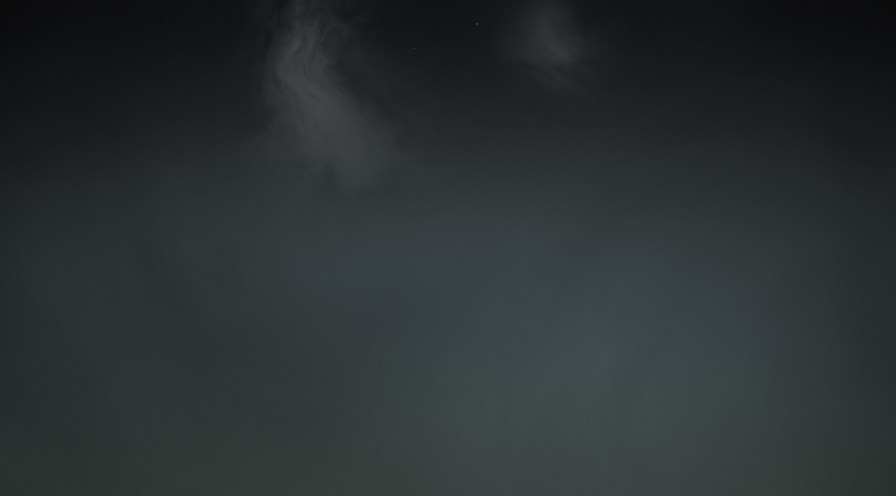
A WebGL 2 fragment shader for this texture:

```glsl
#version 300 es
precision highp float;
// A dim, overcast storm sky: a vertical gradient from near black to slate,
// shaded by domain-warped fractal noise, with a soft glow low on the right,
// ragged smoke plumes at the top edge and a few faint specks.

#define ZENITH_LEVEL 0.068
#define HORIZON_LEVEL 0.232
#define GLOW_LEVEL 0.062
#define CLOUD_CONTRAST 0.055
#define WISP_CONTRAST 0.075
#define PLUME_LEVEL 0.17
#define EDGE_DARKENING 0.36
#define SPECK_CELLS 14.0
#define SPECK_RADIUS 0.0022

uniform vec2 u_resolution;
out vec4 outColor;

float hash(vec2 p) {
    return fract(sin(dot(p, vec2(127.1, 311.7))) * 43758.5453);
}

float valueNoise(vec2 p) {
    vec2 cell = floor(p);
    vec2 f = fract(p);
    f = f * f * f * (f * (f * 6.0 - 15.0) + 10.0);
    float low = mix(hash(cell), hash(cell + vec2(1.0, 0.0)), f.x);
    float high = mix(hash(cell + vec2(0.0, 1.0)), hash(cell + vec2(1.0)), f.x);
    return mix(low, high, f.y);
}

// Fractal noise, centred near 0.5; gain sets how rough it is.
float fbm(vec2 p, float gain) {
    float sum = 0.0, total = 0.0, amplitude = 1.0;
    for (int i = 0; i < 6; i++) {
        sum += amplitude * valueNoise(p);
        total += amplitude;
        amplitude *= gain;
        p = mat2(1.6, 1.2, -1.2, 1.6) * p + 7.3;
    }
    return sum / total;
}

float blob(vec2 p, vec2 center, vec2 radius) {
    vec2 d = (p - center) / radius;
    return exp(-dot(d, d));
}

// Round points scattered one per cell, most cells left empty.
float specks(vec2 p) {
    vec2 cell = floor(p * SPECK_CELLS);
    vec2 offset = 0.2 + 0.6 * vec2(hash(cell + 3.1), hash(cell + 8.7));
    float distanceToSpeck = length(p - (cell + offset) / SPECK_CELLS);
    float strength = smoothstep(0.93, 1.0, hash(cell + 21.0));
    return strength * (1.0 - smoothstep(0.3, 1.0, distanceToSpeck / SPECK_RADIUS));
}

void main() {
    vec2 uv = gl_FragCoord.xy / u_resolution;
    vec2 p = gl_FragCoord.xy / u_resolution.y;

    // Broad light: gradient, darkened sides and the low glow
    float descent = 1.0 - smoothstep(0.42, 1.04, uv.y);
    float light = mix(ZENITH_LEVEL, HORIZON_LEVEL, descent);
    float side = abs(uv.x - 0.53) / 0.53;
    light *= 1.0 - EDGE_DARKENING * pow(side, 2.4) * mix(0.55, 1.0, uv.y);
    float glow = blob(uv, vec2(0.67, 0.25), vec2(0.25, 0.32));
    light += GLOW_LEVEL * glow;

    // Soft cloud masses, bent by a slower noise
    vec2 bend = vec2(fbm(p * 2.0 + 4.0, 0.45), fbm(p * 2.0 + 19.0, 0.45)) - 0.5;
    float cloud = fbm(p * vec2(2.2, 2.8) + bend * 1.6 + 31.0, 0.42) - 0.5;
    light += CLOUD_CONTRAST * cloud * mix(0.5, 1.0, descent);

    // Slanted wisps inside the glow
    vec2 slanted = vec2(p.x - 0.45 * p.y, p.y + 0.3 * p.x);
    float wisp = fbm(slanted * vec2(7.0, 3.2) + bend * 3.0 + 52.0, 0.45) - 0.5;
    light += WISP_CONTRAST * wisp * blob(uv, vec2(0.69, 0.25), vec2(0.17, 0.2));

    // Ragged plumes hanging from the top edge
    vec2 ragged = uv + bend * vec2(0.12, 0.2);
    float plumeMask = blob(ragged, vec2(0.36, 0.92), vec2(0.06, 0.19));
    plumeMask += 0.75 * blob(ragged, vec2(0.64, 0.97), vec2(0.045, 0.09));
    plumeMask += 0.3 * blob(ragged, vec2(0.43, 0.78), vec2(0.1, 0.16));
    float smoke = smoothstep(0.3, 0.8, fbm(p * 6.0 + bend * 4.0 + 11.0, 0.58));
    float plume = plumeMask * smoke;
    light += PLUME_LEVEL * plume;

    // Slate tint: neutral overhead, green towards the ground
    vec3 tint = mix(vec3(0.93, 0.98, 1.04), vec3(0.85, 0.99, 1.02), descent);
    float ground = (1.0 - smoothstep(0.0, 0.35, uv.y)) * (1.0 - 0.5 * glow);
    tint = mix(tint, vec3(0.87, 1.0, 0.95), ground);
    tint = mix(tint, vec3(0.95, 0.99, 0.98), clamp(plume, 0.0, 1.0));
    vec3 color = light * tint;

    // Specks high up, then fine grain to hide banding
    color += 0.28 * specks(p) * smoothstep(0.82, 0.92, uv.y);
    color += (hash(floor(p * 284.0)) - 0.5) * 0.006;

    outColor = vec4(color, 1.0);
}
```
